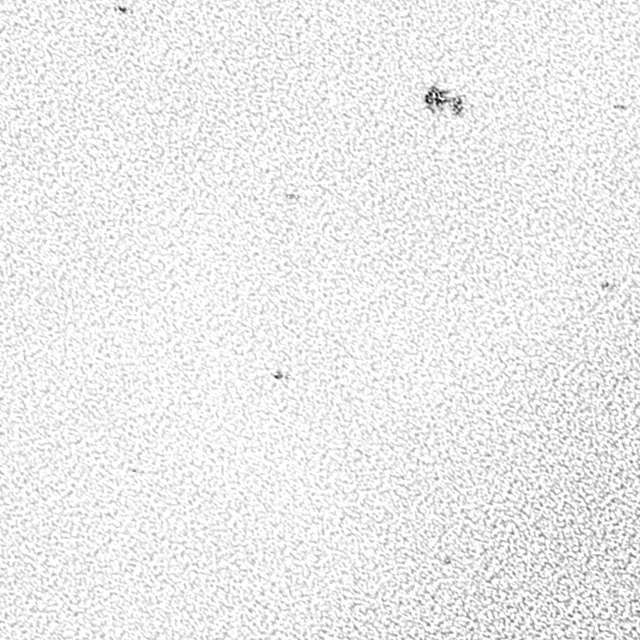
This texture is drawn by a WebGL 1 fragment shader. Its source:

```glsl
precision highp float;

uniform vec2 u_resolution;

const int SPECK_COUNT = 8;
const vec2 FIRST_SPECK = vec2(0.68, 0.845);
const vec2 SPECK_STEP = vec2(0.7549, 0.5698);
const vec3 PAPER = vec3(1.0);
const vec3 INK = vec3(0.03);

float hash(vec2 cell, float seed) {
  vec3 p = fract(vec3(cell.xyx) * vec3(0.1031, 0.1030, 0.0973) + seed * 0.137);
  p += dot(p, p.yzx + 33.33);
  return fract((p.x + p.y) * p.z);
}

vec2 gradient(vec2 cell, float seed) {
  float angle = 6.2832 * hash(cell, seed);
  return vec2(cos(angle), sin(angle));
}

float gradientNoise(vec2 p, float seed) {
  vec2 cell = floor(p);
  vec2 f = p - cell;
  vec2 fade = f * f * f * (f * (f * 6.0 - 15.0) + 10.0);
  vec2 e = vec2(1.0, 0.0);
  float a = dot(gradient(cell, seed), f);
  float b = dot(gradient(cell + e.xy, seed), f - e.xy);
  float c = dot(gradient(cell + e.yx, seed), f - e.yx);
  float d = dot(gradient(cell + e.xx, seed), f - e.xx);
  return mix(mix(a, b, fade.x), mix(c, d, fade.x), fade.y);
}

// Noise stretched along a direction, with separate frequencies along and across
float streakNoise(vec2 p, float angle, vec2 frequency, float seed) {
  vec2 along = vec2(cos(angle), sin(angle));
  vec2 across = vec2(-along.y, along.x);
  return gradientNoise(vec2(dot(p, along), dot(p, across)) * frequency + 300.0, seed);
}

// Fine slanted grain with roughly unit deviation
float paperGrain(vec2 p) {
  float coarse = streakNoise(p, -0.55, vec2(130.0, 190.0), 1.0);
  float fine = streakNoise(p, -0.85, vec2(155.0, 215.0), 2.0);
  return (coarse + fine) / 0.3;
}

float blob(vec2 p, float radius, float roughness) {
  return 1.0 - smoothstep(0.45, 1.2, length(p) / radius + roughness);
}

// Two ragged lobes, the right one paler
float speck(vec2 p, float radius, float roughness) {
  float body = blob(p, radius, roughness);
  float tail = blob(p - radius * vec2(1.6, -0.5), radius * 0.8, roughness);
  return max(body, 0.65 * tail);
}

// One large clump followed by smaller, flatter and fainter specks
float speckInk(vec2 p, float grain) {
  float ink = 0.0;
  float roughness = 1.1 * gradientNoise(p * 75.0, 5.0) + 0.08 * grain;
  for (int i = 0; i < SPECK_COUNT; i++) {
    float index = float(i);
    float small = step(0.5, index);
    float radius = mix(0.021, 0.0095 - 0.0005 * index, small);
    float strength = mix(0.62, 0.5 - 0.04 * index, small);
    vec2 offset = p - fract(FIRST_SPECK + index * SPECK_STEP);
    offset.y *= 1.0 + 0.5 * small;
    ink += strength * speck(offset, radius, roughness);
  }
  return ink * clamp(0.85 + 0.3 * grain, 0.2, 1.6);
}

void main() {
  vec2 uv = gl_FragCoord.xy / u_resolution;
  float grain = paperGrain(uv);

  // Broad lighting: shaded lower right corner, pale patch left of centre
  float corner = smoothstep(0.2, 1.0, uv.x - uv.y);
  vec2 toPatch = uv - vec2(0.32, 0.38);
  float patchLight = exp(-9.0 * dot(toPatch, toPatch));
  float mottle = gradientNoise(uv * 5.0, 3.0) + 0.8 * gradientNoise(uv * 19.0, 4.0);

  // Grain deepens with the shading
  float tone = 0.057 + 0.07 * corner - 0.02 * patchLight + 0.025 * mottle;
  float contrast = 0.09 + 0.07 * corner - 0.015 * patchLight;
  float ink = tone + contrast * grain + speckInk(uv, grain);

  gl_FragColor = vec4(mix(PAPER, INK, clamp(ink, 0.0, 1.0)), 1.0);
}
```
